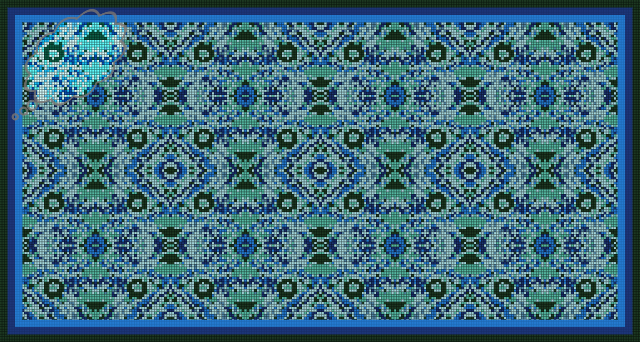
Reproduce this pattern procedurally as a Shadertoy shader.

```glsl
// A stitched mosaic: a mirrored tile of diamonds, rings and bars in blues and greens,
// framed by three flat bands. Space is cut into square stitches, folded into one
// quarter tile, coloured by distance bands and speckle, then shaded by thread gaps.
#define ROWS 137.0
#define REPEAT 60.0
#define GAP 0.25
#define BAND 3.0
#define PALE vec3(0.64, 0.84, 0.86)
#define NAVY vec3(0.10, 0.19, 0.43)
#define STEEL vec3(0.32, 0.53, 0.65)
#define BLUE vec3(0.14, 0.48, 0.82)
#define DARK vec3(0.11, 0.22, 0.13)
#define SEA vec3(0.33, 0.72, 0.63)

float hash(vec2 p) {
    vec3 a = fract(vec3(p.xyx) * 0.1031);
    a += dot(a, a.yzx + 33.33);
    return fract((a.x + a.y) * a.z);
}

float noise(vec2 p) {
    vec2 i = floor(p), f = fract(p);
    f = f * f * (3.0 - 2.0 * f);
    vec2 e = vec2(1.0, 0.0);
    return mix(mix(hash(i), hash(i + e.xy), f.x),
               mix(hash(i + e.yx), hash(i + e.xx), f.x), f.y);
}

float box(vec2 p, vec2 halfSize) {
    vec2 d = abs(p) - halfSize;
    return max(d.x, d.y);
}

void paint(inout vec3 c, float d, float radius, vec3 ink) {
    if (d < radius) c = ink;
}

// Colour of one stitch in the folded quarter tile, q in 0..REPEAT/2
vec3 stitchColour(vec2 q) {
    float h = hash(q + 11.0), k = hash(q + 71.0), jitter = h - 0.5;
    float corner = REPEAT * 0.5;

    // Streaked speckle ground
    float n = 0.6 * noise(q * vec2(0.16, 0.38) + 5.0) + 0.4 * noise(q * vec2(0.3, 0.7) + 40.0);
    n += 0.62 * jitter;
    vec3 c = n < 0.26 ? NAVY : n < 0.40 ? BLUE : n < 0.47 ? STEEL : n < 0.76 ? PALE : SEA;
    if (k > 0.93) c = DARK;

    // Barred motifs between the diamonds
    vec2 u = q.x > q.y ? vec2(corner - q.x, q.y) : vec2(q.x, corner - q.y);
    float j = jitter * 2.0;
    paint(c, box(u - vec2(9.5, 0.0), vec2(2.0, 9.0)) + j, 0.0, k < 0.7 ? PALE : STEEL);
    paint(c, box(u - vec2(0.0, 9.5), vec2(6.0, 1.8)) + j, 0.0, SEA);
    paint(c, box(u - vec2(0.0, 5.5), vec2(3.5, 1.4)) + j, 0.0, DARK);
    paint(c, box(u, vec2(2.5, 1.5)) + j, 0.0, k < 0.5 ? DARK : SEA);
    paint(c, abs(u.x - 5.0 - 0.12 * u.y * u.y) + j, 0.6, u.y < 6.0 ? NAVY : c);
    paint(c, box(q - vec2(corner, 19.5), vec2(5.5, 1.8)) + j, 0.0, SEA);

    // Large concentric diamond, painted from the outside in
    float d = q.x + q.y + jitter * 1.6;
    paint(c, d, 19.0, k < 0.55 ? BLUE : k < 0.8 ? NAVY : c);
    paint(c, d, 16.0, k < 0.7 ? PALE : STEEL);
    paint(c, d, 14.2, k < 0.6 ? NAVY : DARK);
    paint(c, d, 12.6, PALE);
    paint(c, d, 10.4, k < 0.6 ? SEA : DARK);
    paint(c, d, 8.6, k < 0.8 ? PALE : STEEL);
    paint(c, d, 6.6, BLUE);
    float eye = length(q) + jitter * 0.5;
    paint(c, eye, 4.4, NAVY);
    paint(c, eye, 3.3, PALE);
    paint(c, eye, 2.0, DARK);

    // Rosette ring
    float r = length(q - 13.0) + jitter * 1.1;
    paint(c, r, 5.0, k < 0.75 ? PALE : SEA);
    paint(c, r, 3.9, DARK);
    paint(c, r, 2.1, PALE);
    paint(c, r, 0.9, SEA);

    // Small blue diamond
    float s = dot(corner - q, vec2(1.0)) + jitter;
    paint(c, s, 8.0, k < 0.6 ? PALE : SEA);
    paint(c, s, 6.2, k < 0.5 ? NAVY : DARK);
    paint(c, s, 4.8, BLUE);
    paint(c, s, 2.5, NAVY);
    paint(c, s, 1.2, SEA);
    return c;
}

// Running integral of the gap stripe, for exact filtering
vec2 gapSum(vec2 x) { return floor(x) * GAP + min(fract(x), GAP); }

// Scalloped cloud with a trail of small bubbles
float cloud(vec2 p) {
    vec2 o = p - vec2(-98.0, 45.5);
    vec2 e = vec2(0.766 * o.x + 0.643 * o.y, 0.766 * o.y - 0.643 * o.x) / vec2(23.0, 14.5);
    float d = (length(e) - 0.91 - 0.12 * abs(sin(6.0 * atan(e.y, e.x)))) * 16.0;
    for (float i = 0.0; i < 3.0; i++)
        d = min(d, length(p - vec2(-115.3, 26.3) + i * vec2(3.4, 2.3)) - 1.8 + 0.4 * i);
    return d;
}

void mainImage(out vec4 fragColor, in vec2 fragCoord) {
    float px = ROWS / iResolution.y;
    vec2 p = (fragCoord - 0.5 * iResolution.xy) * px, x = p + 0.5;
    vec2 cell = floor(x - 0.5 * GAP);
    vec2 q = abs(mod(cell + REPEAT * 0.5, REPEAT) - REPEAT * 0.5);
    vec3 c = stitchColour(q);

    // Brightened cloud patch
    float d = cloud(p);
    c = mix(c, clamp((c - 0.25) * 1.5 + vec3(0.26, 0.42, 0.46), 0.0, 1.0), smoothstep(px, -px, d));

    // Frame bands, from the inside out
    vec2 inset = 0.5 * iResolution.xy * px - abs(p);
    vec3 frame = smoothstep(0.5 * px, -0.5 * px, min(inset.x, inset.y) - BAND * vec3(3.0, 2.0, 1.0));
    c = mix(mix(mix(c, BLUE, frame.x), NAVY * 1.1, frame.y), DARK, frame.z);

    // Thread gaps, fainter on the two blue bands
    vec2 gap = (gapSum(x + 0.5 * px) - gapSum(x - 0.5 * px)) / px;
    float shade = 1.0 - (1.0 - gap.x) * (1.0 - gap.y);
    c *= 1.0 - shade * mix(0.58, 0.15, frame.x - frame.z);

    // Cloud outline
    c = mix(c, vec3(0.48, 0.46, 0.45), 0.8 * smoothstep(0.25 + px, 0.25, abs(d)));
    fragColor = vec4(c, 1.0);
}
```
